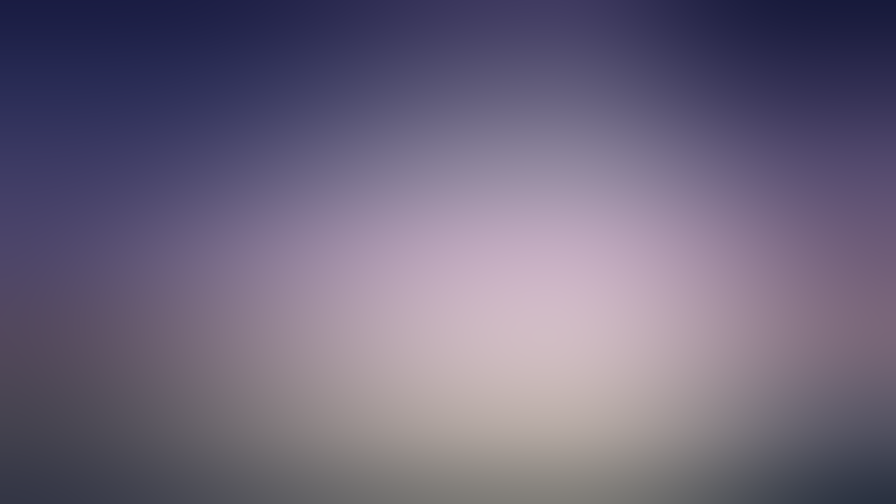
This background is drawn by a Shadertoy shader. Its source:

```glsl
const float GLOW_X = 0.61;        // horizontal centre of the glow
const float LOW_FALLOFF = 0.95;   // sharpness of the glow at the bottom
const float HIGH_FALLOFF = 2.1;   // sharpness of the glow at the top
const float PI = 3.14159;
const int STOPS = 7;

// Vertical gradients, evenly spaced from bottom to top
const vec3 LEFT_SKY[STOPS] = vec3[STOPS](
    vec3(0.20, 0.21, 0.27), vec3(0.27, 0.26, 0.31), vec3(0.32, 0.28, 0.36),
    vec3(0.30, 0.27, 0.41), vec3(0.24, 0.23, 0.39), vec3(0.16, 0.17, 0.33),
    vec3(0.10, 0.11, 0.26));
const vec3 GLOW_SKY[STOPS] = vec3[STOPS](
    vec3(0.50, 0.49, 0.47), vec3(0.73, 0.68, 0.66), vec3(0.82, 0.74, 0.77),
    vec3(0.77, 0.68, 0.76), vec3(0.58, 0.54, 0.63), vec3(0.38, 0.36, 0.48),
    vec3(0.25, 0.23, 0.38));
const vec3 RIGHT_SKY[STOPS] = vec3[STOPS](
    vec3(0.16, 0.19, 0.25), vec3(0.34, 0.33, 0.39), vec3(0.47, 0.40, 0.47),
    vec3(0.43, 0.36, 0.47), vec3(0.33, 0.29, 0.43), vec3(0.19, 0.18, 0.32),
    vec3(0.09, 0.10, 0.23));

// Catmull-Rom curve through the stops
vec3 gradient(vec3 stops[STOPS], float height) {
    float position = clamp(height, 0.0, 1.0) * float(STOPS - 1);
    int i = min(int(position), STOPS - 2);
    float t = position - float(i);
    vec3 before = stops[max(i - 1, 0)];
    vec3 start = stops[i];
    vec3 end = stops[i + 1];
    vec3 after = stops[min(i + 2, STOPS - 1)];
    vec3 slopeIn = 0.5 * (end - before);
    vec3 slopeOut = 0.5 * (after - start);
    vec3 bend = 3.0 * (end - start) - 2.0 * slopeIn - slopeOut;
    vec3 twist = 2.0 * (start - end) + slopeIn + slopeOut;
    return start + t * (slopeIn + t * (bend + t * twist));
}

// Raised cosine: one at the glow, zero at both sides, narrower near the top
float glowWeight(vec2 uv) {
    float reach = uv.x < GLOW_X ? GLOW_X : 1.0 - GLOW_X;
    float away = min(abs(uv.x - GLOW_X) / reach, 1.0);
    float falloff = mix(LOW_FALLOFF, HIGH_FALLOFF, smoothstep(0.45, 1.0, uv.y));
    return pow(max(0.5 + 0.5 * cos(PI * away), 0.0), falloff);
}

void mainImage(out vec4 fragColor, in vec2 fragCoord) {
    vec2 uv = fragCoord / iResolution.xy;

    // Dim sides
    vec3 side = uv.x < GLOW_X ? gradient(LEFT_SKY, uv.y) : gradient(RIGHT_SKY, uv.y);

    // Soft central light
    vec3 color = mix(side, gradient(GLOW_SKY, uv.y), glowWeight(uv));
    fragColor = vec4(color, 1.0);
}
```
